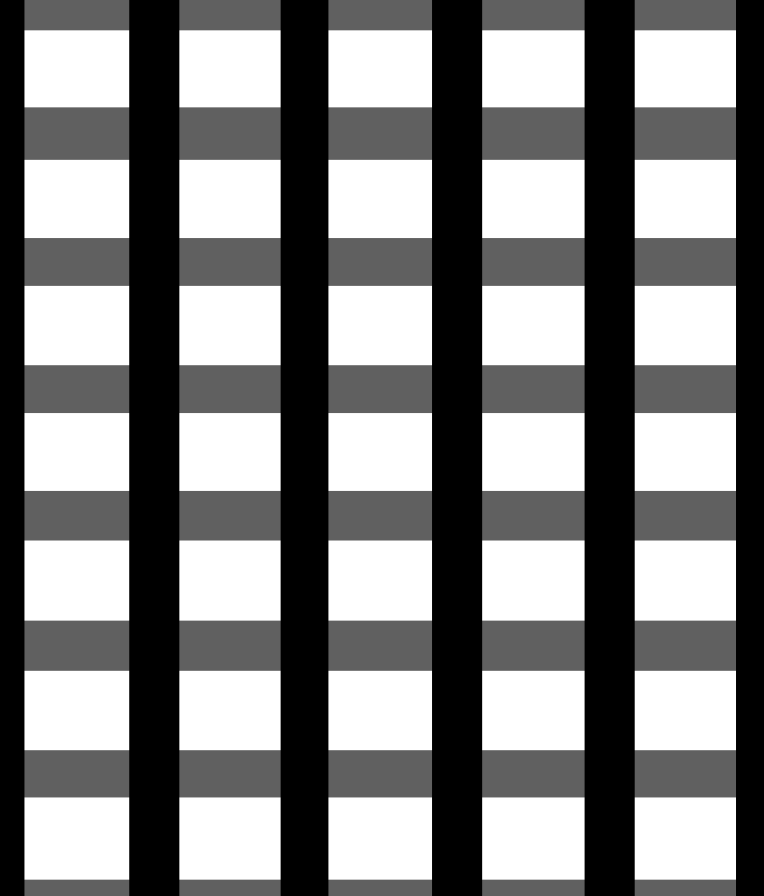
Give the GLSL for this pattern, as a Shadertoy shader.

```glsl
// Open lattice: five black vertical bars laid over seven grey horizontal bars on white.
// Each bar is a repeated 1D distance; a short periodic wave series varies its
// centre and width slightly, so the bars look hand-set yet wrap at every edge.

const float TAU = 6.2831853;
const vec3 PAPER = vec3(1.0);
const vec3 GREY = vec3(0.376);
const vec3 BLACK = vec3(0.0);

// Three harmonics over one turn, with weights in thousandths of a cell.
float waves(float turn, vec3 cosWeights, vec3 sinWeights) {
    vec3 angle = TAU * turn * vec3(1.0, 2.0, 3.0);
    return 0.001 * (dot(cosWeights, cos(angle)) + dot(sinWeights, sin(angle)));
}

// Coverage of a bar from its signed distance in cells.
float barCoverage(float offset, float width, float pixelsPerCell) {
    float dist = abs(offset) - 0.5 * width;
    return clamp(0.5 - dist * pixelsPerCell, 0.0, 1.0);
}

// Black bars: position runs from 0 to count, left to right.
float verticalBars(float x, float count, float pixelsPerCell) {
    float id = floor(x + 0.5);
    float turn = id / count;
    float centre = -0.0055 + waves(turn, vec3(0.35, -6.4, 0.0), vec3(7.9, 4.1, 0.0));
    float width = 0.328 + waves(turn, vec3(11.0, 4.2, 0.0), vec3(-3.6, 5.8, 0.0));
    return barCoverage(x - id - centre, width, pixelsPerCell);
}

// Grey bars: position runs from 0 to count, top to bottom.
float horizontalBars(float y, float count, float pixelsPerCell) {
    float id = floor(y + 0.5);
    float turn = id / count;
    float centre = 0.0435 + waves(turn, vec3(7.9, -1.2, 4.5), vec3(1.5, -3.2, 2.4));
    float width = 0.3815 + waves(turn, vec3(-1.6, -6.9, -8.4), vec3(2.4, 16.7, 5.4));
    return barCoverage(y - id - centre, width, pixelsPerCell);
}

void mainImage(out vec4 fragColor, in vec2 fragCoord) {
    // Whole numbers of cells across and down
    vec2 count = vec2(5.0, 7.0);
    vec2 uv = fragCoord / iResolution.xy;
    vec2 cell = vec2(uv.x, 1.0 - uv.y) * count;
    vec2 pixelsPerCell = iResolution.xy / count;

    // Layers from back to front
    vec3 color = mix(PAPER, GREY, horizontalBars(cell.y, count.y, pixelsPerCell.y));
    color = mix(color, BLACK, verticalBars(cell.x, count.x, pixelsPerCell.x));
    fragColor = vec4(color, 1.0);
}
```
